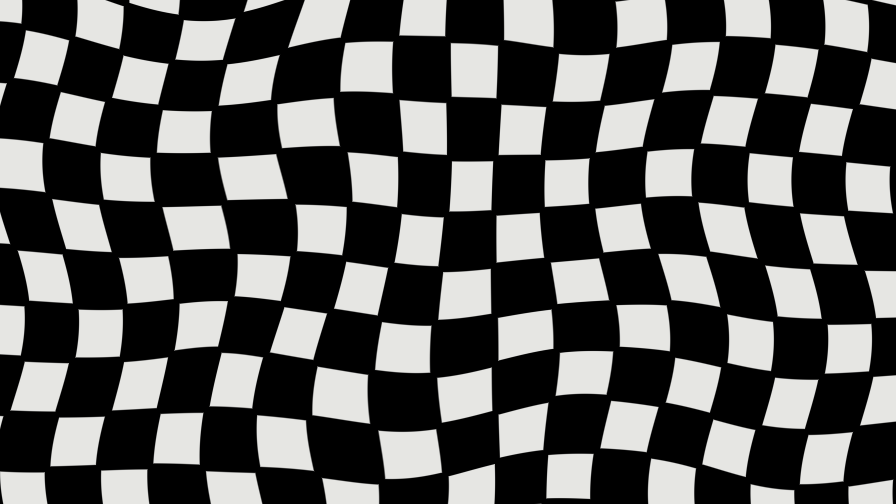
A WebGL 2 fragment shader for this pattern:

```glsl
#version 300 es
precision highp float;
// A checkerboard of pale squares on black, bent like rippling cloth.
// Each point is shifted back by smooth waves and swells onto a flat grid,
// where a slightly shrunken square fills every other cell.
uniform vec2 u_resolution;
out vec4 outColor;

float swell(float x, float center, float width) {
  float k = (x - center) / width;
  return exp(-k * k);
}

float dome(vec2 p, vec2 center, float radius) {
  vec2 k = (p - center) / radius;
  return exp(-dot(k, k));
}

// Sideways bend: a vertical wave whose strength and phase vary across
float bendAcross(vec2 p, float t) {
  float phase = 1.055 * (p.y - 0.38);
  float drift = 0.10 - 0.122 * cos(0.353 * (p.x - 2.0))
              + 0.051 * cos(0.857 * (p.x - 6.44));
  float waveCos = 0.31 - 0.44 * swell(p.x, 7.22, 3.33);
  float waveSin = 0.033 - 0.30 * swell(p.x, 5.33, 2.11)
                - 0.133 * swell(p.x, 0.0, 2.44);
  float lean = 0.044 - 0.39 * swell(p.x, 6.4, 2.89);
  return drift + waveCos * cos(phase) + waveSin * sin(phase) + lean * t
       + 0.2 * dome(p, vec2(8.9, 9.45), 1.35);
}

// Downward bend: ripples along the rows that change with height
float bendDown(vec2 p, float t) {
  float ripple = 0.025 * p.x - 0.155
               + 0.12 * swell(p.x, 2.2, 1.56)
               + 0.22 * swell(p.x, 8.33, 1.67)
               - 0.22 * swell(p.x, 12.8, 1.56);
  float stretch = 0.067 + 0.22 * cos(0.844 * p.x);
  float curve = 0.333 * swell(p.x, 4.1, 1.67) - 0.32 * swell(p.x, 9.33, 1.78);
  return ripple + stretch * t + curve * t * t
       - 0.2 * dome(p, vec2(10.9, 7.2), 1.3)
       - 0.14 * dome(p, vec2(4.2, 6.35), 1.2);
}

void main() {
  // Canvas is 9.6 units tall, about one cell each, measured from the top
  float unit = 9.6 / u_resolution.y;
  vec2 p = gl_FragCoord.xy * unit;
  p.y = 9.6 - p.y;
  float t = (p.y - 4.82) / 4.44;

  // Flat grid with cell centers on whole numbers
  vec2 flatPos = p - vec2(bendAcross(p, t), bendDown(p, t));
  vec2 grid = (flatPos - vec2(0.689, 0.389)) / vec2(1.009, 0.989);
  vec2 cell = floor(grid + 0.5);
  vec2 q = abs(grid - cell);

  // Pale square in every other cell, with a soft edge
  float edge = max(q.x, q.y) - 0.445;
  float pale = mod(cell.x + cell.y, 2.0);
  float cover = pale * (1.0 - smoothstep(-0.8 * unit, 0.8 * unit, edge));
  outColor = vec4(mix(vec3(0.0), vec3(0.90, 0.90, 0.89), cover), 1.0);
}
```
